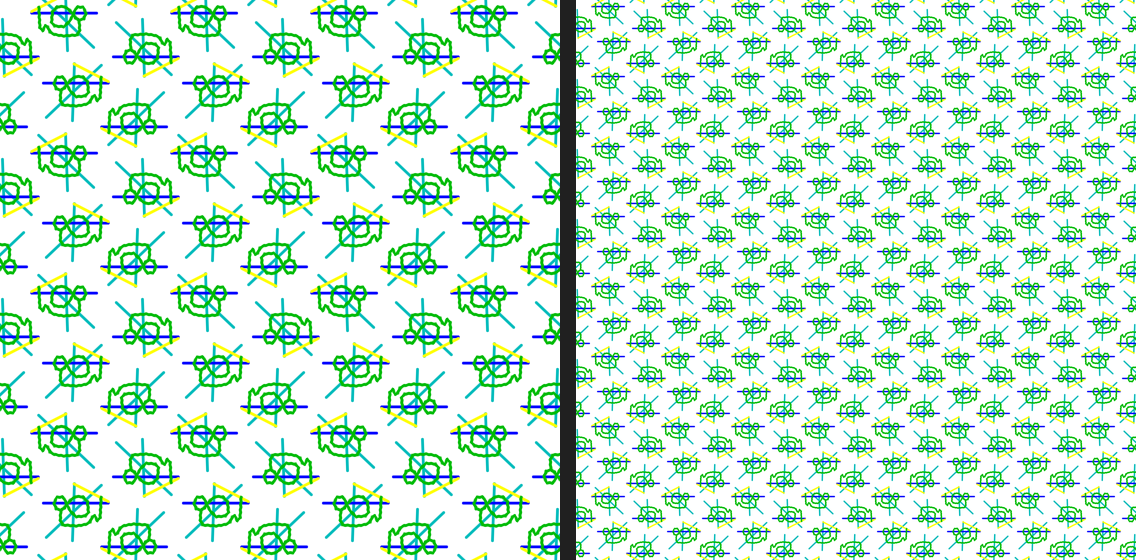
Left: one tile. Right: repeated 2 by 2.
This pattern is drawn by a WebGL 2 fragment shader. Its source:

```glsl
#version 300 es
precision highp float;
// Tossed squiggle knots with straight strokes, mirrored by glide symmetry, on white.

#define REPEATS 4.0
#define CELL 192.0
#define STROKE 1.9
#define KNOT_STROKE 2.05
#define WOBBLE 0.35
#define PAPER vec3(1.0, 1.0, 1.0)
#define TEAL vec3(0.0, 0.73, 0.73)
#define BLUE vec3(0.0, 0.0, 1.0)
#define YELLOW vec3(1.0, 1.0, 0.0)
#define GREEN vec3(0.0, 0.73, 0.02)

uniform vec2 u_resolution;
out vec4 fragColor;

// Control corners of the open outer sweep
const int SWEEP_COUNT = 12;
const vec2 SWEEP[SWEEP_COUNT] = vec2[](
  vec2(-34.7, 8.0), vec2(-34.0, -6.7), vec2(-33.3, -20.0), vec2(-29.3, -24.0),
  vec2(-26.0, -17.3), vec2(-22.7, -18.7), vec2(-19.3, -26.0), vec2(-13.3, -29.3),
  vec2(-1.3, -31.3), vec2(18.0, -30.0), vec2(21.3, -23.3), vec2(20.7, -11.3));

// Control corners of the figure-eight inside it
const int LOOP_COUNT = 18;
const vec2 LOOPS[LOOP_COUNT] = vec2[](
  vec2(20.7, -11.3), vec2(13.3, -3.3), vec2(6.7, 4.7), vec2(0.0, 9.0),
  vec2(-9.3, 8.7), vec2(-16.0, 2.0), vec2(-17.3, -12.7), vec2(-12.7, -17.7),
  vec2(-0.7, -18.7), vec2(6.7, -12.0), vec2(12.0, -3.3), vec2(15.3, 5.3),
  vec2(18.7, 8.5), vec2(26.0, 8.0), vec2(30.0, 0.0), vec2(26.7, -8.0),
  vec2(20.7, -9.3), vec2(15.3, -6.7));

float segmentDistance(vec2 p, vec2 a, vec2 b) {
  vec2 ap = p - a, ab = b - a;
  return length(ap - ab * clamp(dot(ap, ab) / dot(ab, ab), 0.0, 1.0));
}

float knotDistance(vec2 p) {
  // Slight hand-drawn unevenness
  p += WOBBLE * sin(p.yx * 0.85 + vec2(0.0, 1.7));
  float d = CELL;
  for (int i = 1; i < SWEEP_COUNT; i++) {
    d = min(d, segmentDistance(p, SWEEP[i - 1], SWEEP[i]));
  }
  for (int i = 1; i < LOOP_COUNT; i++) {
    d = min(d, segmentDistance(p, LOOPS[i - 1], LOOPS[i]));
  }
  return d;
}

float coverage(float d, float radius, float pixel) {
  return smoothstep(-0.75, 0.75, (radius - d) / pixel);
}

vec3 drawMotif(vec3 color, vec2 p, float pixel) {
  float teal = min(segmentDistance(p, vec2(1.9, 26.5), vec2(4.6, -51.5)),
                   segmentDistance(p, vec2(-35.0, 24.5), vec2(40.5, -47.0)));
  float blue = segmentDistance(p, vec2(-44.5, 0.0), vec2(44.5, 0.0));
  float yellow = segmentDistance(p, vec2(-44.5, 2.2), vec2(2.5, 26.3));
  color = mix(color, TEAL, coverage(teal, STROKE, pixel));
  color = mix(color, BLUE, coverage(blue, STROKE, pixel));
  color = mix(color, YELLOW, coverage(yellow, STROKE, pixel));
  return mix(color, GREEN, coverage(knotDistance(p), KNOT_STROKE, pixel));
}

void main() {
  vec2 p = gl_FragCoord.xy / u_resolution * REPEATS * CELL;
  float pixel = REPEATS * CELL / min(u_resolution.x, u_resolution.y);
  vec3 color = PAPER;

  // Four flips of the motif per cell, each shifted by half a cell
  for (int k = 0; k < 4; k++) {
    vec2 flip = 1.0 - 2.0 * vec2(k & 1, k >> 1);
    vec2 center = flip * vec2(88.0, 174.0) + 0.25 * CELL * (1.0 - flip.yx);
    vec2 local = flip * (mod(p - center + 0.5 * CELL, CELL) - 0.5 * CELL);
    if (max(abs(local.x), abs(local.y)) < 60.0) color = drawMotif(color, local, pixel);
  }
  fragColor = vec4(color, 1.0);
}
```
